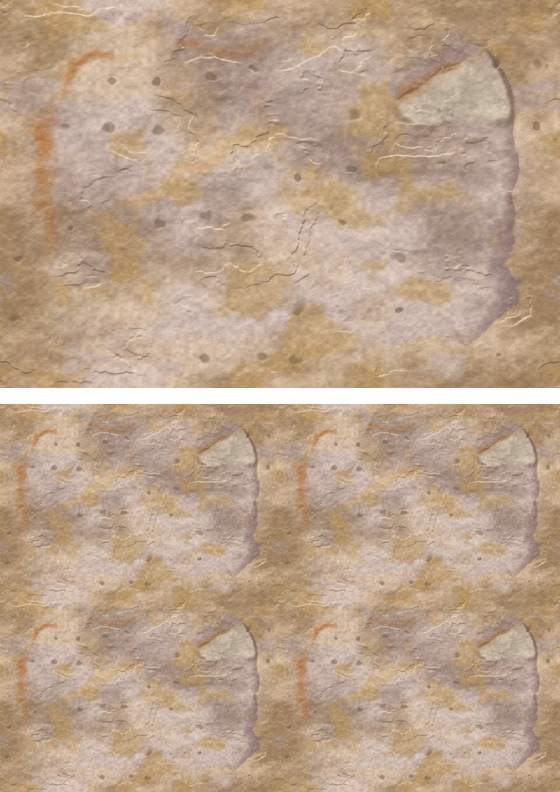
Top: one tile. Bottom: repeated 2 by 2.
Reproduce this texture procedurally as a Shadertoy shader.

```glsl
// Weathered stone face: a grey-pink slab set in ochre rock, with rust seams,
// a pale wedge, chipped ledges and pits. Wrapping value noise drives colour
// and a height field lit from above; every layer repeats at the canvas edges.

const float ASPECT = 1.446;                 // width of the tile over its height
const vec3 GREY_DARK   = vec3(0.640, 0.550, 0.505);
const vec3 GREY_LIGHT  = vec3(0.820, 0.742, 0.705);
const vec3 OCHRE_DARK  = vec3(0.630, 0.510, 0.380);
const vec3 OCHRE_LIGHT = vec3(0.840, 0.735, 0.625);
const vec3 CREAM       = vec3(0.930, 0.850, 0.760);
const vec3 SHADOW      = vec3(0.400, 0.320, 0.250);
const vec3 MAUVE       = vec3(0.520, 0.415, 0.410);
const vec3 RUST        = vec3(0.690, 0.430, 0.210);
const vec3 YELLOW      = vec3(0.730, 0.575, 0.340);
const vec3 PALE        = vec3(0.845, 0.785, 0.705);
const vec2 LIGHT_DIR   = vec2(-0.35, 0.94);
const float ROUGHNESS  = 0.040;             // height of the fine relief
const float LEDGE      = 0.0085;            // height of the chipped steps
const float GRAIN      = 0.085;             // strength of the fine mottling

float hash(vec2 p) {
    vec3 q = fract(vec3(p.xyx) * 0.1031);
    q += dot(q, q.yzx + 33.33);
    return fract((q.x + q.y) * q.z);
}

// Value noise with a whole number of cells across the tile
float noise(vec2 uv, vec2 cells, float seed) {
    vec2 p = uv * cells, i = floor(p), f = fract(p);
    f = f * f * f * (f * (f * 6.0 - 15.0) + 10.0);
    vec2 a = mod(i, cells) + seed, b = mod(i + 1.0, cells) + seed;
    return mix(mix(hash(a), hash(vec2(b.x, a.y)), f.x),
               mix(hash(vec2(a.x, b.y)), hash(b), f.x), f.y);
}

float fbm(vec2 uv, vec2 cells, int octaves, float seed) {
    float sum = 0.0, amp = 0.5, total = 0.0;
    for (int i = 0; i < octaves; i++) {
        sum += amp * noise(uv, cells, seed + float(i) * 17.0);
        total += amp;
        amp *= 0.5;
        cells *= 2.0;
    }
    return sum / total;
}

float roundBox(vec2 p, vec2 halfSize, float radius) {
    vec2 q = abs(p) - halfSize + radius;
    return length(max(q, 0.0)) + min(max(q.x, q.y), 0.0) - radius;
}

float segment(vec2 p, vec2 a, vec2 b) {
    vec2 pa = p - a, ba = b - a;
    return length(pa - ba * clamp(dot(pa, ba) / dot(ba, ba), 0.0, 1.0));
}

// Scattered pits, one possible per cell
float pits(vec2 uv) {
    const vec2 CELLS = vec2(12.0, 8.0);
    vec2 cell = floor(uv * CELLS), f = fract(uv * CELLS);
    vec2 id = mod(cell, CELLS);
    vec2 centre = 0.3 + 0.4 * vec2(hash(id + 211.0), hash(id + 223.0));
    float radius = mix(0.05, 0.15, hash(id + 227.0)) * step(0.72, hash(id + 229.0));
    float d = length((f - centre) * vec2(0.8, 1.2)) + 0.12 * (noise(uv, CELLS * 8.0, 233.0) - 0.5);
    return (1.0 - smoothstep(radius * 0.4, radius + 0.02, d)) * step(0.01, radius);
}

float height(vec2 uv) {
    float h = ROUGHNESS * fbm(uv, vec2(14.0, 12.0), 6, 3.0);
    float chip = fbm(uv, vec2(8.0, 9.0), 5, 41.0);
    float broken = smoothstep(0.42, 0.68, noise(uv, vec2(13.0, 10.0), 59.0));
    h += LEDGE * broken * smoothstep(0.52, 0.56, chip);
    h -= LEDGE * 0.7 * broken * smoothstep(0.40, 0.36, chip);
    return h - 0.004 * pits(uv);
}

void mainImage(out vec4 fragColor, in vec2 fragCoord) {
    vec2 uv = fragCoord / iResolution.xy;
    vec2 warp = vec2(fbm(uv, vec2(6.0, 4.0), 5, 71.0), fbm(uv, vec2(6.0, 4.0), 5, 97.0)) - 0.5;
    vec2 p = (uv - 0.5) * vec2(ASPECT, 1.0);
    vec2 w = p + 0.20 * warp;

    // Slab outline, crisp in places and faded in others, plus smaller grey patches
    float slabDist = roundBox(w, vec2(0.61, 0.385), 0.17);
    float soft = mix(0.006, 0.09, smoothstep(0.35, 0.65, noise(uv, vec2(5.0, 4.0), 113.0)));
    float slab = 1.0 - smoothstep(-soft, soft, slabDist);
    float patches = smoothstep(0.55, 0.59, fbm(uv, vec2(4.0, 4.0), 5, 127.0));
    float stain = smoothstep(0.50, 0.72, fbm(uv, vec2(6.0, 5.0), 5, 139.0));
    float grey = max(slab * (1.0 - 0.75 * stain), 0.8 * patches);

    // Stone colours
    float tone = smoothstep(0.24, 0.76, fbm(uv, vec2(5.0, 5.0), 6, 151.0));
    tone = clamp(tone + 0.5 * (fbm(uv, vec2(30.0, 24.0), 4, 163.0) - 0.5), 0.0, 1.0);
    vec3 col = mix(mix(OCHRE_DARK, OCHRE_LIGHT, tone), mix(GREY_DARK, GREY_LIGHT, tone), grey);
    float yellow = smoothstep(0.56, 0.74, fbm(uv, vec2(9.0, 8.0), 5, 173.0));
    col = mix(col, YELLOW, 0.55 * yellow);

    // Slab rim: rust at the upper left, mauve shade on the right
    float rustNoise = smoothstep(0.38, 0.62, fbm(uv, vec2(12.0, 9.0), 4, 181.0));
    float rim = exp(-pow((slabDist + 0.012) / 0.020, 2.0));
    col = mix(col, RUST, 0.75 * rim * rustNoise * smoothstep(0.0, 0.5, p.y - p.x - 0.25));
    float shade = smoothstep(-0.055, -0.004, slabDist) * (1.0 - smoothstep(-0.004, 0.004, slabDist));
    col = mix(col, MAUVE, 0.65 * shade * smoothstep(0.40, 0.58, p.x));

    // Diagonal seam ending in a rust stain
    float seam = segment(w, vec2(-0.43, 0.02), vec2(-0.03, 0.19));
    col = mix(col, YELLOW * 1.12, 0.5 * exp(-seam * seam / 0.0003));
    float burst = length((w - vec2(-0.02, 0.20)) * vec2(1.3, 0.8));
    col = mix(col, RUST * 0.92, 0.75 * rustNoise * exp(-burst * burst / 0.0022));

    // Pale wedge with a mauve cap and a rusty crack
    vec2 v = mat2(0.92, -0.39, 0.39, 0.92) * (p - vec2(0.45, 0.26) + 0.14 * warp);
    float wedgeDist = roundBox(v + vec2(0.0, 0.25 * v.x), vec2(0.125, 0.095), 0.05);
    float wedge = 1.0 - smoothstep(-0.006, 0.006, wedgeDist);
    float crack = v.y - 0.045;
    vec3 block = mix(PALE * mix(0.88, 1.04, tone), mix(MAUVE, GREY_LIGHT, 0.3 + 0.4 * tone), smoothstep(-0.01, 0.01, crack));
    block = mix(block, RUST, 0.7 * rustNoise * exp(-crack * crack / 0.0004));
    block = mix(block, SHADOW, 0.75 * rustNoise * exp(-crack * crack / 0.00002));
    col = mix(col, block, 0.85 * wedge);
    col = mix(col, SHADOW, 0.35 * rustNoise * exp(-pow((wedgeDist - 0.008) / 0.009, 2.0)));

    // Relief lit from above, pits and fine mottling
    const float STEP = 0.0016;
    vec2 dx = vec2(STEP / ASPECT, 0.0), dy = vec2(0.0, STEP);
    vec2 slope = vec2(height(uv + dx) - height(uv - dx), height(uv + dy) - height(uv - dy)) / (2.0 * STEP);
    float light = -dot(slope, LIGHT_DIR);
    col = mix(col, CREAM, clamp(0.42 * light, 0.0, 0.75));
    col = mix(col, SHADOW, clamp(-0.30 * light, 0.0, 0.55));
    col = mix(col, SHADOW, 0.45 * pits(uv));
    col *= 1.0 + GRAIN * (fbm(uv, vec2(120.0, 84.0), 2, 193.0) - 0.5) * 2.0;

    fragColor = vec4(clamp(col, 0.0, 1.0), 1.0);
}
```
